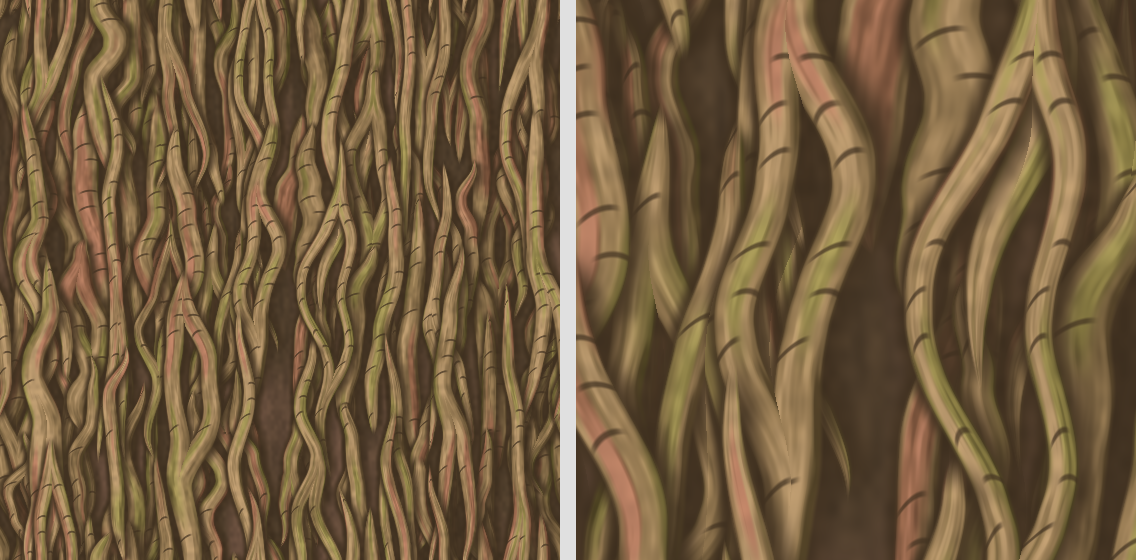
Left: the whole. Right: its middle third, enlarged.
This texture is drawn by a WebGL 2 fragment shader. Its source:

```glsl
#version 300 es
precision highp float;
// Tileable bark of gnarled, interwoven roots. Three grids of kinked upright strands are
// painted back to front; folding each strand about its axis splits it into forks and loops.
// Every strand throws a soft shadow and carries lengthwise streaks, tints and cross cracks.
uniform vec2 u_resolution;
out vec4 fragColor;

const vec3 SHADOW = vec3(0.25, 0.19, 0.125);
const vec3 GAP    = vec3(0.30, 0.235, 0.165);
const vec3 EARTH  = vec3(0.40, 0.30, 0.235);
const vec3 DARK   = vec3(0.33, 0.26, 0.16);
const vec3 MID    = vec3(0.47, 0.38, 0.25);
const vec3 TAN    = vec3(0.59, 0.48, 0.325);
const vec3 LIGHT  = vec3(0.73, 0.60, 0.43);
const vec3 MAUVE  = vec3(1.00, 0.84, 0.91);
const vec3 MOSS   = vec3(0.90, 1.00, 0.80);

const int   LAYERS       = 3;
const float WARP         = 0.03;    // sway shared by all strands
const float KINK         = 0.036;   // sideways bend of one strand
const float KNOTS        = 2.6;     // bends per half length
const float THIN         = 0.0115;  // half widths
const float THICK        = 0.023;
const float SPREAD       = 0.036;   // half opening of loops and forks
const float SOFT         = 0.0018;  // edge softness
const float SHADOW_REACH = 0.015;
const float CRACK_STEP   = 0.028;
const vec2  UNWRAPPED    = vec2(4096.0);

vec4 hash4(vec2 p) {
    vec4 q = fract(p.xyxy * vec4(0.1031, 0.1030, 0.0973, 0.1099));
    q += dot(q, q.wzxy + 33.33);
    return fract((q.xxyz + q.yzzw) * q.zywx);
}

float noise(vec2 p, vec2 period) {
    vec2 i = floor(p), f = fract(p);
    f = f * f * (3.0 - 2.0 * f);
    vec2 a = mod(i, period), b = mod(i + 1.0, period);
    return mix(mix(hash4(a).x, hash4(vec2(b.x, a.y)).x, f.x),
               mix(hash4(vec2(a.x, b.y)).x, hash4(b).x, f.x), f.y);
}

float tileNoise(vec2 p, vec2 repeats) { return noise(p * repeats, repeats); }

// Axis offset (x) and half opening (y) of a strand at t in -1..1.
vec2 strandPath(float t, vec4 shape, vec2 seed, float spread) {
    float k = t * KNOTS + 20.0 + shape.x;
    float a = hash4(seed + vec2(7.0, floor(k))).y;
    float b = hash4(seed + vec2(7.0, floor(k) + 1.0)).y;
    float axis = KINK * (mix(a, b, smoothstep(0.05, 0.95, fract(k))) - 0.5);
    axis += 0.03 * (shape.y - 0.5) * t;
    float middle = mix(-0.2, 0.3, shape.z);
    float loopOpening = smoothstep(0.0, 0.85, 1.0 - abs(t - middle) / 0.65);
    float forkOpening = clamp((middle - t) * 1.1, 0.0, 1.0);
    return vec2(axis, spread * (shape.w > 0.6 ? forkOpening : loopOpening));
}

vec3 woodRamp(float v) {
    vec3 c = mix(DARK, MID, smoothstep(0.08, 0.38, v));
    c = mix(c, TAN, smoothstep(0.34, 0.62, v));
    return mix(c, LIGHT, smoothstep(0.58, 0.92, v));
}

vec3 paintStrand(vec3 under, vec2 p, vec2 cell, vec2 grid, float depth) {
    vec2 seed = mod(cell, grid) + vec2(31.0, 57.0) * (depth + 1.0);
    vec4 place = hash4(seed), shape = hash4(seed + 211.0), look = hash4(seed + 409.0);
    vec2 offset = p - (cell + 0.5 + 0.6 * (place.xy - 0.5)) / grid;
    float len = mix(0.55, 1.08, place.z) / grid.y;
    float t = offset.y / len;
    if (abs(t) > 1.0) return under;

    // Fold about the axis and measure across the nearer arm.
    float openChance = 0.3 + 0.2 * depth;
    float spread = look.x < openChance ? SPREAD * mix(0.55, 1.0, look.y) : 0.0;
    vec2 path = strandPath(t, shape, seed, spread);
    vec2 slope = (strandPath(t + 0.03, shape, seed, spread) - path) / (0.03 * len);
    float dx = offset.x - path.x, side = dx < 0.0 ? -1.0 : 1.0;
    float lean = slope.x + side * slope.y;
    float q = (abs(dx) - path.y) * inversesqrt(1.0 + lean * lean);
    float width = mix(THIN, THICK, place.w * place.w) * (1.0 - 0.3 * path.y / SPREAD);
    width *= pow(max(1.0 - t * t * t * t, 0.0001), mix(0.4, 1.2, look.z));
    float u = clamp(q / max(width, 0.0005), -1.5, 1.5), across = u * side;
    float edge = abs(q) - width;
    float fade = 1.0 - smoothstep(0.9, 1.0, abs(t));

    // Shadow, rounded body and brushed streaks.
    float shade = fade * (1.0 - smoothstep(0.0, SHADOW_REACH + 0.003 * across, edge));
    vec3 col = mix(under, SHADOW, 0.85 * shade);
    vec2 grain = vec2(across * 2.6 + 40.0, offset.y * 18.0 + 60.0) + seed * 3.0;
    float streak = 0.6 * noise(grain, UNWRAPPED) + 0.4 * noise(grain * vec2(2.3, 2.7), UNWRAPPED);
    float tone = 0.1 + 0.65 * sqrt(max(1.0 - u * u, 0.0)) - 0.14 * across;
    tone += 0.75 * (streak - 0.5) + 0.12 * (look.w - 0.5) - 0.11 * (2.0 - depth);
    vec3 wood = woodRamp(tone);
    float tint = noise(grain * vec2(0.5, 0.45) + 90.0, UNWRAPPED);
    wood *= mix(vec3(1.0), MAUVE, smoothstep(0.6, 0.85, tint));
    wood *= mix(MOSS, vec3(1.0), smoothstep(0.12, 0.38, tint));

    // Short curved cracks across the strand.
    float v = offset.y / CRACK_STEP + 50.0 + 0.25 * u * u - 0.2 * across;
    vec4 crack = hash4(seed + vec2(floor(v), 613.0));
    float score = (1.0 - smoothstep(0.02, 0.1, abs(fract(v) - 0.5))) * step(0.72, crack.x);
    score *= 1.0 - smoothstep(0.4, 0.9, abs(across - 1.4 * (crack.y - 0.5)));
    wood = mix(wood, SHADOW, 0.7 * score);
    return mix(col, wood, (1.0 - smoothstep(-SOFT, SOFT, edge)) * fade);
}

void main() {
    vec2 uv = gl_FragCoord.xy / u_resolution, p = uv;
    p.x += WARP * (tileNoise(uv, vec2(6.0, 5.0)) - 0.5);
    vec3 col = mix(GAP, EARTH, smoothstep(0.35, 0.8, tileNoise(p, vec2(24.0, 7.0))));
    col *= 0.9 + 0.2 * tileNoise(p, vec2(110.0, 22.0));
    for (int layer = 0; layer < LAYERS; layer++) {
        float depth = float(layer);
        vec2 grid = vec2(12.0 - 2.0 * depth, layer == 2 ? 3.0 : 4.0);
        vec2 home = floor(p * grid);
        for (int j = 1; j >= -1; j--)
            for (int i = -1; i <= 1; i++)
                col = paintStrand(col, p, home + vec2(i, j), grid, depth);
    }
    col *= 0.94 + 0.12 * tileNoise(uv, vec2(150.0, 110.0));
    fragColor = vec4(col, 1.0);
}
```
